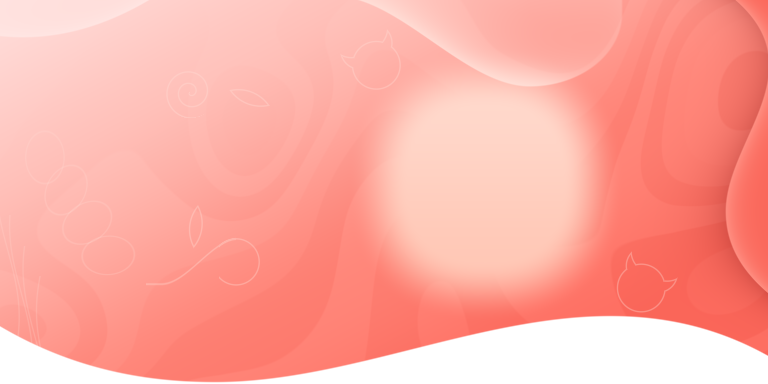
A Shadertoy shader for this background:

```glsl
vec2 gradientAt(vec2 cell) {
    float angle = 6.2832 * fract(sin(dot(cell, vec2(127.1, 311.7))) * 4375.5);
    return vec2(cos(angle), sin(angle));
}

float gradientNoise(vec2 p) {
    vec2 i = floor(p), f = fract(p), u = f * f * (3.0 - 2.0 * f);
    vec2 e = vec2(1, 0);
    float low = mix(dot(gradientAt(i), f), dot(gradientAt(i + e), f - e), u.x);
    float high = mix(dot(gradientAt(i + e.yx), f - e.yx), dot(gradientAt(i + 1.0), f - 1.0), u.x);
    return mix(low, high, u.y);
}

// Unclamped cubic, turning at 0 and 1
float wave(float t) { return t * t * (3.0 - 2.0 * t); }

float fill(float d) {
    float px = 1.0 / iResolution.y;
    return smoothstep(px, -px, d);
}

float stroke(float d) { return smoothstep(0.001 + 1.0 / iResolution.y, 0.0, abs(d)); }

vec2 rotate(vec2 p, float a) {
    return vec2(cos(a) * p.x + sin(a) * p.y, cos(a) * p.y - sin(a) * p.x);
}

float hill(vec2 p, vec2 center, vec2 size) {
    vec2 q = (p - center) / size;
    return exp(-dot(q, q));
}

float bandTone(float level) { return sin(level * 2.4) + 0.4 * sin(level * 1.1); }

// Stepped contours of a warped height field
float contours(vec2 p) {
    vec2 warp = vec2(gradientNoise(p * 2.3), gradientNoise(p * 2.3 + 17.0));
    vec2 q = p + 0.13 * warp;
    float h = 3.5 * gradientNoise(q * 1.7 + 5.0) + 5.0 * q.y - 2.5 * q.x
            + 5.0 * hill(q, vec2(0.69, 0.69), vec2(0.17, 0.24))
            + 5.0 * hill(q, vec2(0.16, 0.12), vec2(0.28, 0.22))
            + 4.0 * smoothstep(1.4, 2.0, q.x) * sin(5.0 * q.y - 3.0 * q.x);
    float level = floor(h);
    float edge = smoothstep(0.0, 1.5 * fwidth(h) + 0.01, h - level);
    return mix(bandTone(level - 1.0), bandTone(level), edge);
}

float leaf(vec2 p) {
    return length(vec2(abs(p.x) + 0.08, p.y)) - 0.096;
}

float hornedRing(vec2 p) {
    p.x = abs(p.x);
    float horn = max(length(p - vec2(0.02, 0.055)) - 0.049, 0.059 - length(p - vec2(0.02, 0.10)));
    return min(length(p) - 0.062, horn);
}

float lineArt(vec2 p) {
    // Horned rings and leaves
    float ink = stroke(hornedRing(rotate(p - vec2(0.98, 0.83), 0.49)));
    ink += stroke(hornedRing(rotate(p - vec2(1.67, 0.25), -0.52)));
    ink += stroke(leaf(rotate(p - vec2(0.65, 0.745), 1.2)));
    ink += stroke(leaf(rotate(p - vec2(0.51, 0.41), -0.1)));
    // Spiral
    vec2 s = p - vec2(0.495, 0.76);
    float r = length(s), turn = atan(s.y, s.x) / 6.2832;
    ink += stroke(mod(r - 0.03 * turn, 0.03) - 0.015) * step(r, 0.068);
    // Curl with a tail
    vec2 c = p - vec2(0.615, 0.318);
    ink += stroke(length(c) - 0.06) * step(-0.045, c.x);
    float tail = p.y - mix(0.26, 0.378, smoothstep(0.42, 0.62, p.x));
    ink += stroke(tail * 0.75) * step(0.38, p.x) * step(p.x, 0.615);
    // Loose ovals and strands
    for (int i = 0; i < 4; i++) {
        float k = float(i);
        vec2 o = rotate(p - vec2(0.117 + 0.055 * k, 0.59 - 0.085 * k), -0.5 * k);
        ink += 0.6 * stroke((length(o / vec2(0.05, 0.068)) - 1.0) * 0.055);
        float strand = p.x - 0.02 - 0.035 * k - 0.03 * sin(9.0 * p.y + k);
        ink += 0.6 * stroke(strand) * step(p.y, 0.52 - 0.08 * k);
    }
    return min(ink, 1.0);
}

void mainImage(out vec4 fragColor, in vec2 fragCoord) {
    vec2 p = fragCoord / iResolution.xy * vec2(2, 1);

    // Diagonal coral gradient
    float s = 0.4 * p.x + 0.75 * (1.0 - p.y);
    vec3 color = mix(vec3(1.0, 0.88, 0.87), vec3(1.0, 0.74, 0.71), smoothstep(-0.1, 0.5, s));
    color = mix(color, vec3(1.0, 0.51, 0.46), smoothstep(0.35, 0.95, s));
    color = mix(color, vec3(0.99, 0.42, 0.37), smoothstep(0.9, 1.3, s));
    color += vec3(0.008, 0.02, 0.02) * contours(p) * smoothstep(0.1, 0.9, s);

    // Soft peach glow
    vec2 g = abs(p - vec2(1.265, 0.52));
    float glowRadius = pow(pow(g.x, 2.4) + pow(g.y, 2.4), 1.0 / 2.4);
    vec3 peach = mix(vec3(1.0, 0.78, 0.71), vec3(1.0, 0.85, 0.80), smoothstep(0.25, 0.8, p.y));
    color = mix(color, peach, smoothstep(0.36, 0.20, glowRadius));

    color = mix(color, vec3(1.0, 0.87, 0.84), 0.35 * lineArt(p));

    // Upper left blob
    float corner = 0.903 + 0.9 * (p.x - 0.06) * (p.x - 0.06) - p.y;
    color = mix(color, vec3(1.0, 0.91, 0.90), fill(corner) * (0.35 + 0.5 * exp(min(corner, 0.0) / 0.04)));

    // Upper middle blob, lit along its rim
    vec2 q = (p - vec2(1.38, 0.965)) / vec2(0.24, 0.19);
    float slope = 1.01 - 0.235 * wave(clamp((p.x - 0.87) / 0.51, 0.0, 1.0)) - p.y;
    float drop = p.x < 1.38 ? max(slope, -0.19) : 0.19 * (length(vec2(q.x, min(q.y, 0.0))) - 1.0);
    float rim = exp(min(drop, 0.0) / 0.07) * mix(0.75, 0.25, smoothstep(1.35, 1.62, p.x));
    color = mix(color, vec3(1.0, 0.91, 0.88), fill(drop) * rim);

    // Right blob and its shadow
    float t = (p.y - 0.45) / 0.38;
    float side = 1.89 + 0.113 * wave(t) * (t < 0.0 ? 0.75 : 1.0) - p.x;
    color *= 1.0 - vec3(0.13, 0.22, 0.22) * exp(-max(side, 0.0) / 0.06);
    vec3 coral = mix(vec3(0.98, 0.40, 0.35), vec3(1.0, 0.56, 0.51), exp(min(side, 0.0) / 0.035));
    color = mix(color, coral, fill(side));

    // White ground below a long wave
    float u = (p.x - 0.56) / 1.03;
    float ground = 0.005 + 0.172 * wave(u) * (u < 0.0 ? 0.7 : 1.0);
    color = mix(color, vec3(1), fill(p.y - ground));

    fragColor = vec4(color, 1.0);
}
```
